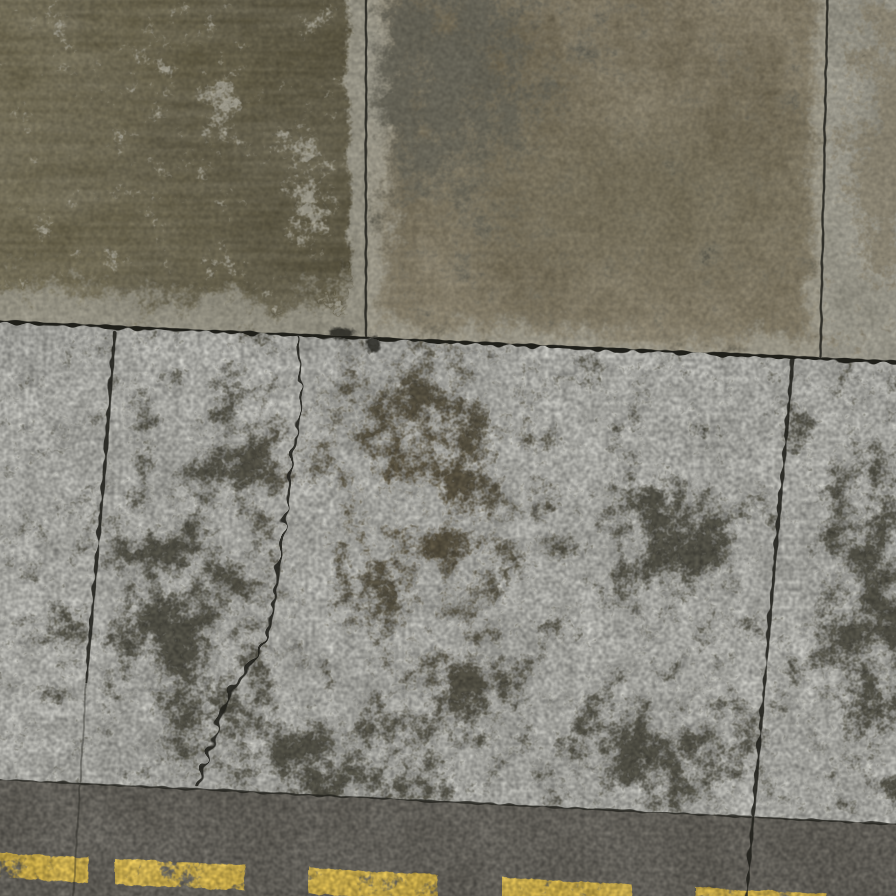
Give the GLSL for this texture, as a WebGL 2 fragment shader.

```glsl
#version 300 es
precision highp float;
// Weathered concrete slabs with joints, a crack, dark stains and a worn yellow dashed line on asphalt.
uniform vec2 u_resolution;
out vec4 fragColor;

const vec3 BROWN = vec3(0.385, 0.365, 0.29);
const vec3 TAN = vec3(0.485, 0.455, 0.38);
const vec3 PALE = vec3(0.64, 0.63, 0.58);
const vec3 CONCRETE = vec3(0.635, 0.635, 0.615);
const vec3 GRIME = vec3(0.25, 0.245, 0.205);
const vec3 ASPHALT = vec3(0.365, 0.355, 0.33);
const vec3 YELLOW = vec3(0.78, 0.66, 0.27);
const vec3 SOOT = vec3(0.12, 0.12, 0.10);

// Stains on the lower slabs: centre, radii
const vec4 STAINS[12] = vec4[12](
  vec4(.205, .31, .1, .16), vec4(.25, .47, .065, .06), vec4(.445, .54, .1, .075),
  vec4(.52, .46, .075, .06), vec4(.48, .395, .08, .022), vec4(.43, .345, .05, .04),
  vec4(.515, .34, .05, .035), vec4(.37, .155, .17, .065), vec4(.54, .235, .07, .06),
  vec4(.73, .165, .13, .06), vec4(.75, .39, .11, .07), vec4(.975, .33, .06, .2));

const vec2 CRACK[7] = vec2[7](vec2(.331, .625), vec2(.336, .557), vec2(.325, .479),
  vec2(.313, .375), vec2(.299, .29), vec2(.252, .215), vec2(.22, .122));

vec2 gradientAt(vec2 cell) {
  float a = 6.28318 * fract(sin(dot(cell, vec2(127.1, 311.7))) * 43758.5);
  return vec2(cos(a), sin(a));
}

float noise(vec2 p) {
  vec2 i = floor(p), f = fract(p), u = f * f * (3.0 - 2.0 * f), e = vec2(1, 0);
  float low = mix(dot(gradientAt(i), f), dot(gradientAt(i + e), f - e), u.x);
  float high = mix(dot(gradientAt(i + e.yx), f - e.yx), dot(gradientAt(i + 1.0), f - 1.0), u.x);
  return 1.4 * mix(low, high, u.y);
}

float fbm(vec2 p, float gain) {
  float sum = 0.0, amp = 0.5;
  for (int i = 0; i < 5; i++) {
    sum += amp * noise(p);
    p = mat2(1.6, 1.2, -1.2, 1.6) * p + 7.3;
    amp *= gain;
  }
  return sum;
}

float blob(vec2 p, vec2 centre, vec2 radii) {
  vec2 q = (p - centre) / radii;
  return exp(-dot(q, q));
}

float segment(vec2 p, vec2 a, vec2 b) {
  vec2 d = b - a;
  return length(p - a - d * clamp(dot(p - a, d) / dot(d, d), 0.0, 1.0));
}

float stroke(float dist, float halfWidth, float blur) {
  return 1.0 - smoothstep(halfWidth - blur, halfWidth + blur, dist);
}

// Upper row: brown, tan and pale slabs between two joints
vec3 upperSlabs(vec2 p, float height, float rough, float mottle, vec2 joints, float blur) {
  float streak = noise(p * vec2(7, 110)) + 0.6 * noise(p * vec2(16, 230));
  vec3 left = mix(BROWN * 1.13, BROWN * 0.97, smoothstep(0.0, 0.35, p.x + rough * 0.3));
  left += 0.035 * streak + 0.07 * rough + 0.04 * mottle;
  float flecks = max(blob(p, vec2(.35, .79), vec2(.04, .07)), 0.7 * blob(p, vec2(.21, .88), vec2(.06, .09)));
  float bloom = smoothstep(0.35, 0.85, flecks * 0.45 + mottle * 1.1);
  bloom = max(bloom, smoothstep(0.055, 0.015, height + rough * 0.03 + mottle * 0.05));
  bloom = max(bloom, smoothstep(0.384, 0.392, p.x + mottle * 0.012));
  left = mix(left, PALE * 0.96 + 0.06 * mottle, bloom * 0.8);

  vec3 middle = TAN + 0.10 * rough + 0.07 * mottle + 0.015 * streak;
  float shade = smoothstep(0.1, 0.9, blob(p, vec2(.49, .91), vec2(.11, .14)) + mottle * 0.9);
  middle = mix(middle, vec3(0.34, 0.34, 0.305), shade * 0.7);
  middle = mix(middle, BROWN * 1.08, 0.45 * blob(p, vec2(.73, .78), vec2(.2, .1)));
  float edge = min(min(height, (joints.y - p.x) * 1.4), p.x - joints.x);
  middle = mix(middle, PALE, 0.75 * smoothstep(0.036, 0.0, edge + rough * 0.02 + mottle * 0.035));

  vec3 right = PALE * 0.93 + 0.08 * rough + 0.08 * mottle;
  right = mix(right, TAN, 0.7 * smoothstep(0.1, 0.7, blob(p, vec2(1, .84), vec2(.05, .13)) + mottle));
  vec2 side = smoothstep(-blur, blur, p.x - joints);
  return mix(mix(left, middle, side.x), right, side.y);
}

vec3 lowerSlabs(vec2 p, float rough, float mottle, float speckle) {
  float field = 0.0;
  for (int i = 0; i < 12; i++) field = max(field, blob(p, STAINS[i].xy, STAINS[i].zw));
  float stain = smoothstep(0.17, 0.88, field * 0.66 + rough * 0.4 + mottle * 0.95 + speckle * 0.15);
  vec3 col = CONCRETE + 0.08 * rough + 0.06 * noise(p * 45.0);
  vec3 grime = mix(GRIME, vec3(0.27, 0.24, 0.17), blob(p, vec2(.46, .45), vec2(.13, .18)));
  return mix(col, grime, stain * 0.88);
}

// Dashes repeat along x; the first one is longer
float dashes(vec2 p, float wear, float blur) {
  float x = p.x - 0.128, i = floor(x / 0.216), halfLength = i < 0.0 ? 0.093 : 0.0725;
  float along = abs(x - i * 0.216 - halfLength) - halfLength;
  float across = abs(p.y - 0.034 + 0.05 * p.x) - 0.0143;
  return stroke(max(along, across) + wear * 0.003, 0.0, blur) * smoothstep(0.65, 0.1, wear);
}

void main() {
  vec2 p = gl_FragCoord.xy / u_resolution;
  float blur = 0.8 / min(u_resolution.x, u_resolution.y);
  float rough = fbm(p * 9.0, 0.6), mottle = fbm(p * 22.0 + 31.0, 0.78);
  float speckle = noise(p * 150.0) + noise(p * 250.0 + 5.0);
  vec2 jag = 0.0025 * vec2(noise(p * 80.0), noise(p * 80.0 + 40.0)), q = p + jag * 0.4;
  float height = q.y - 0.641 + 0.045 * p.x, curb = q.y - 0.130 + 0.05 * p.x;
  vec2 joints = vec2(0.4085, 0.9035 + 0.02 * p.y);

  // Surfaces
  float above = smoothstep(-blur, blur, height);
  vec3 upper = upperSlabs(p, height, rough, mottle, joints, blur);
  vec3 col = mix(lowerSlabs(p, rough, mottle, speckle), upper, above);
  float paint = 0.92 * dashes(q, mottle + 0.15 - 0.3 * p.x, blur);
  vec3 road = mix(ASPHALT + 0.05 * rough + 0.03 * mottle, YELLOW + 0.08 * rough, paint);
  col = mix(road, col, smoothstep(-blur, blur, curb));
  col *= 1.0 + speckle * mix(0.16, 0.08, above);

  // Joints, crack and soot
  vec2 jointGap = abs(q.x - joints);
  float lines = max(stroke(abs(height), 0.0016 + jag.y, blur), 0.8 * stroke(abs(curb), 0.001 + jag.x * 0.5, blur));
  lines = max(lines, 0.85 * above * stroke(min(jointGap.x, jointGap.y), 0.0013, blur));
  vec2 bend = vec2(.117, .479), foot = vec2(.096, .238), knee = vec2(.866, .388);
  float seam = min(segment(q, vec2(.128, .629), bend), segment(q, bend, foot));
  seam = min(seam, min(segment(q, vec2(.885, .6), knee), segment(q, knee, vec2(.833, 0))));
  for (int i = 0; i < 6; i++) seam = min(seam, segment(p + jag * 2.2, CRACK[i], CRACK[i + 1]));
  lines = max(lines, 0.88 * stroke(seam, 0.0017 + jag.x * 0.8, blur));
  lines = max(lines, 0.4 * stroke(segment(q, foot, vec2(.082, 0)), 0.001, blur));
  float soot = max(blob(p, vec2(.381, .628), vec2(.017, .008)), blob(p, vec2(.418, .616), vec2(.01, .012)));
  lines = max(lines, 0.8 * smoothstep(0.3, 0.8, soot + mottle * 0.5));
  fragColor = vec4(mix(col, SOOT, lines), 1.0);
}
```
